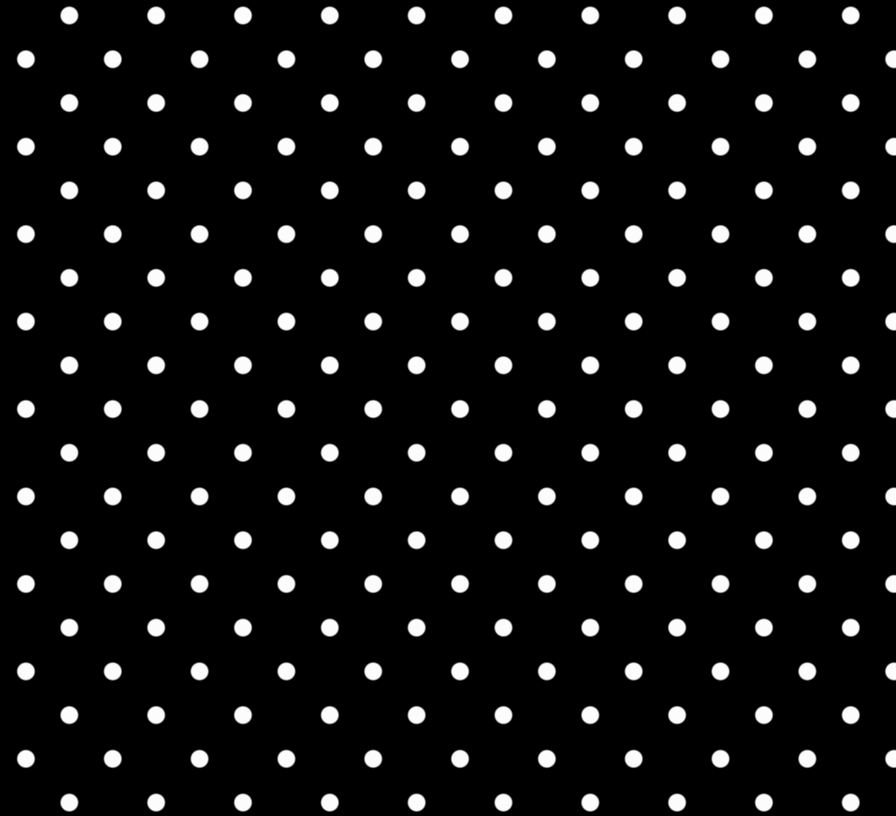
Reproduce this pattern procedurally as a WebGL 1 fragment shader.

```glsl
precision highp float;

uniform vec2 u_resolution;

// Lengths are fractions of the canvas width
#define PITCH vec2(0.0969, 0.0976)
#define FIRST_DOT vec2(0.0774, 0.0150)
#define DOT_RADIUS 0.0098
#define EDGE_SOFTNESS 0.0014
#define DOT_COLOR vec3(0.99)
#define GROUND_COLOR vec3(0.0)

// Distance to the nearest point of a rectangular grid through the origin
float gridDistance(vec2 p) {
    vec2 cell = fract(p / PITCH + 0.5) - 0.5;
    return length(cell * PITCH);
}

void main() {
    vec2 p = gl_FragCoord.xy / u_resolution.x - FIRST_DOT;

    // Two grids, half a pitch apart, make the staggered rows
    float centerDistance = min(gridDistance(p), gridDistance(p - 0.5 * PITCH));

    // Soft rim, never thinner than a pixel
    float rim = max(EDGE_SOFTNESS, 0.6 / u_resolution.x);
    float dot_mask = 1.0 - smoothstep(-rim, rim, centerDistance - DOT_RADIUS);

    gl_FragColor = vec4(mix(GROUND_COLOR, DOT_COLOR, dot_mask), 1.0);
}
```
